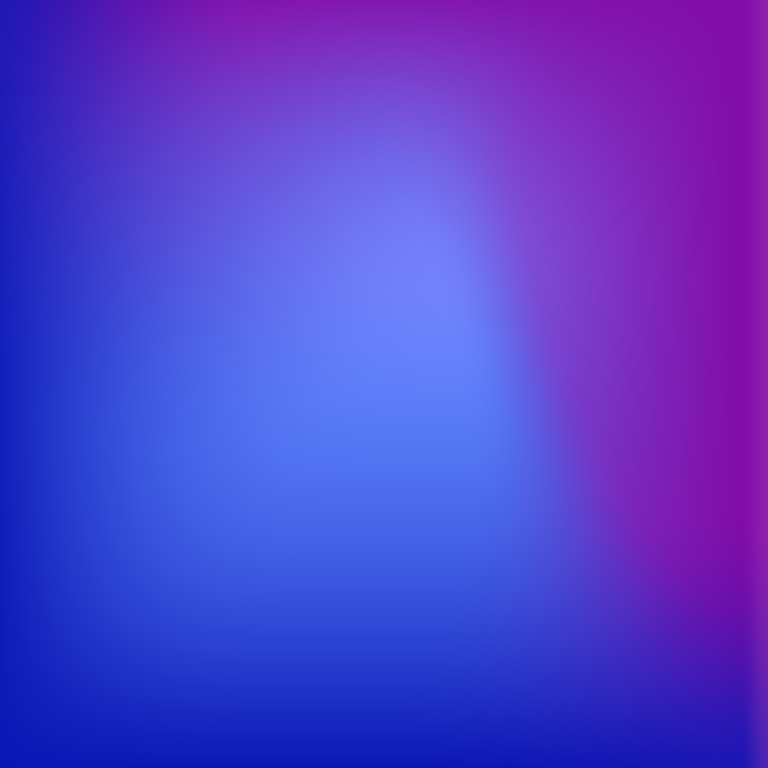
Give the GLSL for this background, as a three.js fragment shader.

```glsl
#define DEEP_BLUE vec3(0.04, 0.09, 0.71)
#define PURPLE vec3(0.51, 0.05, 0.66)
#define GLOW_LOW vec3(0.38, 0.53, 1.0)
#define GLOW_HIGH vec3(0.48, 0.53, 1.0)
#define RIM vec3(0.65, 0.25, 0.70)
#define RIM_STRENGTH 0.35
#define GLOW_HEIGHT 0.62
#define GLOW_STRENGTH 0.97
#define FOLD_X 0.615
#define FOLD_SLOPE 0.30
#define FOLD_WIDTH 0.07

varying vec2 vUv;

float softMin(float a, float b, float k) {
  float h = max(k - abs(a - b), 0.0) / k;
  return min(a, b) - 0.25 * k * h * h;
}

// Quarter sine that eases out at 1
float easeOut(float t) {
  return sin(1.5707963 * clamp(t, 0.0, 1.0));
}

// Slanted soft edge between the glow and the purple side
float foldMask(vec2 p) {
  float center = max(FOLD_X + FOLD_SLOPE * (0.69 - p.y), 0.58);
  float offset = p.y - 0.58;
  float width = FOLD_WIDTH + 0.8 * offset * offset;
  return smoothstep(center - width, center + width, p.x);
}

// Purple along the top and down the right side
float purpleAmount(vec2 p, float fold) {
  float top = smoothstep(0.5, 1.0, p.y) * smoothstep(-0.12, 0.35, p.x);
  float side = fold * smoothstep(-0.12, 0.35, p.y);
  return 1.0 - (1.0 - top) * (1.0 - side);
}

// Light that climbs to a leaning ridge, then drops across the fold
float glowAmount(vec2 p, float fold) {
  float ridge = mix(0.32, 0.54, smoothstep(0.1, 0.65, p.y));
  float bend = mix(1.0, 0.35, smoothstep(0.4, 0.75, p.y));
  float t = softMin(p.x / ridge, 1.0, 0.2);
  float left = mix(0.08, 1.0, t * (1.0 + bend * (1.0 - t)));

  float slope = clamp(2.0 * (0.96 - p.x), 0.0, 1.0);
  float right = mix(1.0, slope, fold);

  float rise = easeOut(p.y / GLOW_HEIGHT);
  float fall = mix(0.1, 1.0, easeOut((1.0 - p.y) / (1.0 - GLOW_HEIGHT)));
  return GLOW_STRENGTH * left * right * rise * fall;
}

void main() {
  float fold = foldMask(vUv);
  vec3 base = mix(DEEP_BLUE, PURPLE, purpleAmount(vUv, fold));
  vec3 glow = mix(GLOW_LOW, GLOW_HIGH, smoothstep(0.4, 0.72, vUv.y));
  vec3 color = mix(base, glow, glowAmount(vUv, fold));

  // Faint light rim on the right edge
  float rim = smoothstep(0.965, 1.0, vUv.x);
  color = mix(color, RIM, RIM_STRENGTH * rim);

  gl_FragColor = vec4(color, 1.0);
}
```
